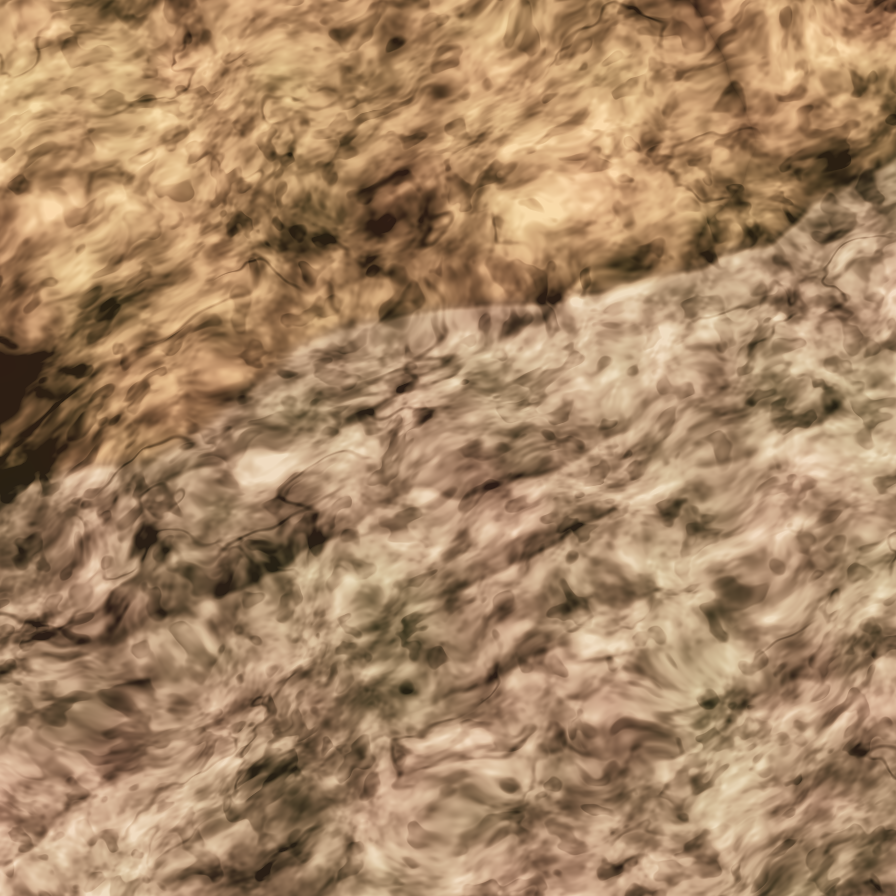
This texture is drawn by a Shadertoy shader. Its source:

```glsl
// Weathered sandstone: slanting ledges, shadowed creases, cracks and gritty pits.
#define BASE_TONE 0.725
#define STRATA_ANGLE 0.44
#define RELIEF 0.58
#define STRATA 0.52
#define GRIT 0.88
#define PITS 0.16
#define CRACKS 0.25
#define CREASE_SHADOW 0.33
#define LEDGE_SHADOW 0.30
#define LEDGES 6

const vec3 ROCK[8] = vec3[8](
    vec3(0.17, 0.12, 0.08), vec3(0.30, 0.23, 0.15),
    vec3(0.45, 0.34, 0.24), vec3(0.58, 0.45, 0.33),
    vec3(0.70, 0.56, 0.43), vec3(0.80, 0.66, 0.52),
    vec3(0.87, 0.75, 0.60), vec3(0.95, 0.86, 0.73));

float hash(vec2 p) {
    vec3 a = fract(vec3(p.xyx) * 0.1031);
    a += dot(a, a.yzx + 33.33);
    return fract((a.x + a.y) * a.z);
}

// Smooth value noise, centred on zero
float noise(vec2 p) {
    vec2 i = floor(p), f = fract(p);
    f = f * f * (3.0 - 2.0 * f);
    return mix(mix(hash(i), hash(i + vec2(1, 0)), f.x),
               mix(hash(i + vec2(0, 1)), hash(i + vec2(1, 1)), f.x), f.y) - 0.5;
}

float fbm(vec2 p, int octaves, float gain) {
    float sum = 0.0, total = 0.0, amp = 1.0;
    for (int i = 0; i < octaves; i++) {
        sum += amp * noise(p);
        total += amp;
        amp *= gain;
        p = p * 2.03 + vec2(17.3, 9.1);
    }
    return sum / total;
}

// Thin dark lines where the noise crosses zero, broken up by a mask
float crackLines(vec2 p, float width) {
    float line = 1.0 - smoothstep(0.0, width, abs(fbm(p, 4, 0.5)));
    return line * smoothstep(-0.02, 0.14, fbm(p * 0.7 + 41.0, 2, 0.5));
}

float softSpot(vec2 p, vec2 centre, vec2 radius) {
    vec2 d = (p - centre) / radius;
    return exp(-dot(d, d));
}

// Sharp on the lower side, fading out above
float overhang(float d, float fade) {
    return smoothstep(-0.006, 0.006, d) * exp(-max(d, 0.0) / fade);
}

vec3 rockColour(float tone) {
    vec3 colour = ROCK[0];
    for (int i = 1; i < 8; i++) {
        float span = ROCK[i].r - ROCK[i - 1].r;
        colour = mix(colour, ROCK[i], clamp((tone - ROCK[i - 1].r) / span, 0.0, 1.0));
    }
    return colour;
}

void mainImage(out vec4 fragColor, in vec2 fragCoord) {
    vec2 p = fragCoord / iResolution.y;

    // Strata coordinates: x runs along the ledges
    float c = cos(STRATA_ANGLE), s = sin(STRATA_ANGLE);
    vec2 bend = vec2(fbm(p * 5.0, 4, 0.5), fbm(p * 5.0 + 23.0, 4, 0.5));
    vec2 q = mat2(c, -s, s, c) * p + 0.10 * bend;

    // Main crease parts the upper boulder from the ledges
    float crease = p.y - 0.455 - 0.35 * p.x - 0.025 * sin(p.x * 7.0 - 1.0) - 0.12 * bend.y;
    float upper = smoothstep(-0.01, 0.02, crease);

    // Broad relief, strata and grit
    float tone = BASE_TONE;
    tone += RELIEF * fbm(q * vec2(3.0, 6.5) + 5.0, 4, 0.5);
    tone += STRATA * fbm(q * vec2(10.0, 21.0) + 60.0, 3, 0.55);
    tone += GRIT * fbm(q * vec2(34.0, 52.0), 3, 0.6);
    tone -= PITS * smoothstep(0.07, 0.20, fbm(q * vec2(42.0, 56.0) + 90.0, 2, 0.5));

    // Long and short cracks
    tone -= CRACKS * crackLines(q * vec2(3.5, 8.0) + 12.0, 0.025);
    tone -= 0.7 * CRACKS * crackLines(q * vec2(9.0, 13.0) + 31.0, 0.035);

    // Shadow over the main crease, with a lit rim below it
    float creaseDepth = 0.75 + 2.0 * noise(vec2(p.x * 6.0, 3.0));
    tone -= CREASE_SHADOW * clamp(creaseDepth, 0.2, 1.0) * overhang(crease, 0.035);
    tone += 0.08 * overhang(-crease, 0.04);

    // Lower ledges, each visible over part of its length
    for (int i = 0; i < LEDGES; i++) {
        float k = float(i);
        float level = 0.30 - 0.135 * k + 0.06 * hash(vec2(k, 7.0));
        float slope = 0.42 + 0.16 * hash(vec2(k, 19.0));
        float d = p.y - level - slope * p.x - 0.14 * bend.x;
        float shown = smoothstep(-0.08, 0.16, noise(vec2(p.x * 3.5 + 11.0 * k, k)));
        tone -= LEDGE_SHADOW * shown * overhang(d, 0.022);
        tone += 0.06 * shown * overhang(-d, 0.03);
    }

    // Steep cleft, hollow and stained patches
    float cleft = abs(p.x - 0.80 - 0.03 * sin(p.y * 16.0) - 0.12 * bend.x);
    tone -= 0.30 * exp(-cleft / 0.018) * smoothstep(0.0, 0.04, crease);
    vec2 w = p + 0.12 * bend;
    tone -= 0.50 * softSpot(w, vec2(0.02, 0.60), vec2(0.045, 0.10));
    tone -= 0.17 * softSpot(w, vec2(0.30, 0.73), vec2(0.16, 0.08));
    tone -= 0.25 * softSpot(w, vec2(0.88, 0.54), vec2(0.10, 0.025));
    tone += 0.07 * softSpot(w, vec2(0.15, 0.92), vec2(0.25, 0.12));

    // Soften highlights; warm the boulder and tint the ledges faintly rosy
    tone -= 0.5 * max(tone - 0.80, 0.0);
    vec3 colour = rockColour(max(tone, 0.17));
    colour *= mix(vec3(0.99, 1.0, 1.03), vec3(1.03, 0.99, 0.91), upper);
    colour += vec3(0.05, -0.03, 0.02) * fbm(p * 9.0 + 70.0, 3, 0.5);
    fragColor = vec4(clamp(colour, 0.0, 1.0), 1.0);
}
```
